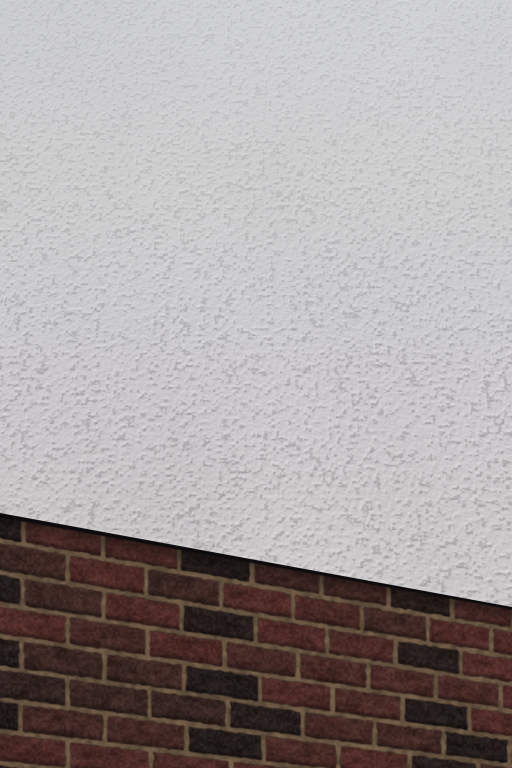
A WebGL 1 fragment shader for this texture:

```glsl
precision highp float;
// Pale rough render above a slanted dark trim, with receding brick courses below.
uniform vec2 u_resolution;

// Lengths are in canvas heights, with y measured down from the top.
const float EDGE_Y = 0.668;          // lower edge of the render at the left
const float EDGE_SLOPE = 0.1836;
const float COURSE_Y = 0.6836;       // centre of the first course at the left
const float COURSE_SLOPE = 0.179;
const float COURSE_PITCH = 0.0413;
const float COURSE_CONVERGE = 0.009;
const float BRICK_START = 0.0306;
const float BRICK_LENGTH = 0.1059;
const float BRICK_SHRINK = 0.0229;   // foreshortening to the right
const float BOND_OFFSET = 0.55;
const float JOINT_HALF = 0.0036;
const float GRAIN_FREQ = 200.0;
const float GRAIN_SPREAD = 0.45;     // growth of the grain downwards
const vec3 RENDER_TOP = vec3(0.805, 0.808, 0.813);
const vec3 RENDER_LOW = vec3(0.785, 0.773, 0.783);
const vec3 BRICK_RED = vec3(0.295, 0.162, 0.148);
const vec3 BRICK_BROWN = vec3(0.225, 0.150, 0.135);
const vec3 BRICK_DARK = vec3(0.135, 0.108, 0.105);
const vec3 MORTAR = vec3(0.400, 0.325, 0.250);
const vec3 TRIM = vec3(0.050, 0.045, 0.050);

float hash(vec2 p) {
  vec3 q = fract(vec3(p.xyx) * 0.1031);
  q += dot(q, q.yzx + 33.33);
  return fract((q.x + q.y) * q.z);
}

float noise(vec2 p) {
  vec2 i = floor(p), f = fract(p);
  f = f * f * (3.0 - 2.0 * f);
  return mix(mix(hash(i), hash(i + vec2(1.0, 0.0)), f.x),
             mix(hash(i + vec2(0.0, 1.0)), hash(i + vec2(1.0)), f.x), f.y);
}

float fbm(vec2 p) {
  float sum = 0.0, amp = 0.5;
  for (int i = 0; i < 4; i++) {
    sum += amp * noise(p);
    p = p * 2.03 + 17.3;
    amp *= 0.5;
  }
  return sum;
}

float grainHeight(vec2 q) {
  return 0.65 * noise(q) + 0.35 * noise(q * 1.9 + 41.7);
}

// Embossed grain with small dark pits, coarser towards the bottom.
vec3 renderColor(vec2 p) {
  float scale = 0.8 + GRAIN_SPREAD * p.y;
  vec2 q = vec2((p.x - 0.33) / scale, 1.25 * log(scale) / GRAIN_SPREAD);
  q = q * GRAIN_FREQ + 300.0;
  float height = grainHeight(q);
  float relief = height - grainHeight(q + vec2(0.25, 0.6));
  float pit = 1.0 - smoothstep(0.2, 0.43, height);
  float strength = mix(0.45, 1.0, smoothstep(0.0, 0.6, p.y));
  vec3 color = mix(RENDER_TOP, RENDER_LOW, smoothstep(0.0, 0.75, p.y));
  color += 0.04 * (fbm(p * vec2(5.0, 3.0) + 6.0) - 0.47);
  color += strength * (0.11 * relief - 0.085 * pit);
  return color;
}

vec3 brickColor(vec2 p, float px) {
  // Course and brick indices in the receding bond.
  float pitch = COURSE_PITCH - COURSE_CONVERGE * p.x;
  float v = (p.y - COURSE_Y - COURSE_SLOPE * p.x) / pitch + 0.5;
  float course = floor(v);
  float stretch = BRICK_LENGTH + 0.00117 * course;
  float along = p.x - BRICK_START + 0.00065 * course;
  float reach = stretch - BRICK_SHRINK * along;
  float u = along / reach - BOND_OFFSET * mod(course, 2.0);
  vec2 id = vec2(floor(u), course);
  vec2 local = vec2(fract(u), fract(v)) - 0.5;

  // Rounded brick with slightly ragged sides.
  vec2 size = vec2(reach * reach / stretch, pitch);
  vec2 d = abs(local) * size - 0.5 * size + JOINT_HALF + 0.0015;
  float dist = length(max(d, 0.0)) + min(max(d.x, d.y), 0.0) - 0.0015;
  dist += 0.0022 * (noise(p * 150.0) - 0.5);

  // Firing tone: every third brick of alternate courses burns darker.
  float tone = hash(id + 23.0);
  float third = 1.0 - step(0.5, abs(mod(id.x + 0.5, 3.0) - 2.5));
  float alternate = 1.0 - mod(course, 2.0);
  float band = exp(-2.0 * (course - 4.5) * (course - 4.5));
  float burn = 0.45 * tone + 0.6 * third * max(alternate, band) + 0.28 * band;
  vec3 face = mix(BRICK_RED, BRICK_BROWN, smoothstep(0.12, 0.5, burn));
  face = mix(face, BRICK_DARK, smoothstep(0.45, 0.8, burn));

  // Weathered faces and a dark lower arris.
  float wear = fbm(p * vec2(65.0, 110.0) + id * 7.0);
  face *= 0.72 + 0.62 * wear;
  face += 0.07 * (noise(p * 330.0) - 0.5);
  face *= 1.0 - 0.35 * smoothstep(0.2, 0.42, local.y);
  vec3 joint = MORTAR * (0.72 + 0.6 * fbm(p * 120.0 + 9.0));
  joint *= mix(0.72, 1.0, smoothstep(0.0, 0.0025, dist));
  return mix(face, joint, smoothstep(-px, px, dist));
}

void main() {
  float px = 1.0 / u_resolution.y;
  vec2 p = gl_FragCoord.xy * px;
  p.y = 1.0 - p.y;
  float below = (p.y - EDGE_Y - EDGE_SLOPE * p.x) / length(vec2(1.0, EDGE_SLOPE));

  // Bricks lie in shade under the overhang.
  vec3 color = brickColor(p, px) * mix(0.65, 1.0, smoothstep(0.0, 0.03, below));
  float trimWidth = mix(0.0055, 0.0035, clamp(p.x / 0.667, 0.0, 1.0));
  color = mix(TRIM, color, smoothstep(-px, px, below - trimWidth));
  vec3 wall = renderColor(p) + 0.025 * smoothstep(-0.006, 0.0, below);
  color = mix(wall, color, smoothstep(-0.7 * px, 0.7 * px, below));
  gl_FragColor = vec4(clamp(color, 0.0, 1.0), 1.0);
}
```
